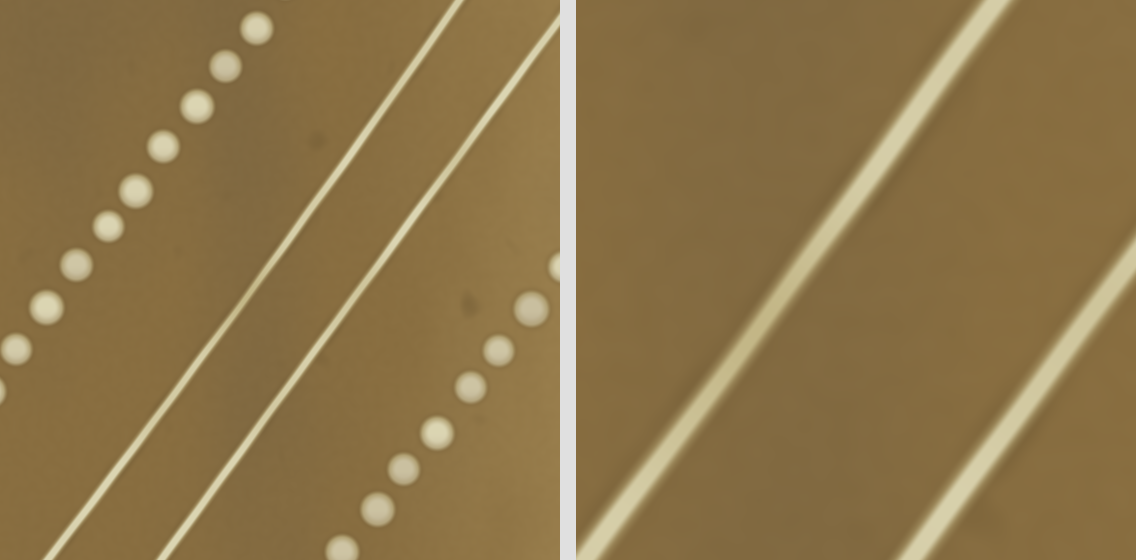
Left, the full canvas; right, a detail of the centre.
Write a Shadertoy shader that draws this pattern.

```glsl
// Two slanted cream lines run between two rows of round beads on a mottled brown ground.
// A rotated frame (along, across) places every mark; hashes vary the beads, and
// gradient noise gives the ground its smudges and the lines their uneven wear.

const vec2 DIRECTION = vec2(0.593, 0.805);      // along the lines, lower left to upper right
const vec2 LINE_OFFSET = vec2(0.068, 0.232);    // across position of each line
const vec2 LINE_BOW = vec2(0.008, -0.001);      // sideways bulge at mid length
const float LINE_HALF_WIDTH = 0.0088;
const vec2 ROW_OFFSET = vec2(-0.198, 0.490);    // across position of each bead row
const vec2 ROW_TILT = vec2(0.004, 0.019);       // sideways drift along each row
const vec2 BEAD_PITCH = vec2(0.0895, 0.0915);
const vec2 BEAD_PHASE = vec2(0.321, 0.3755);
const float BEAD_RADIUS = 0.0300;
const float BEAD_JITTER = 0.006;
const float EDGE_SOFTNESS = 0.0048;

const vec3 GROUND = vec3(0.535, 0.430, 0.250);
const vec3 GROUND_LIGHT = vec3(0.600, 0.495, 0.300);
const vec3 GROUND_GREY = vec3(0.485, 0.400, 0.255);
const vec3 SHADOW = vec3(0.420, 0.335, 0.190);
const vec3 TAN = vec3(0.670, 0.600, 0.410);
const vec3 STRAW = vec3(0.760, 0.710, 0.520);
const vec3 STONE = vec3(0.740, 0.690, 0.570);
const vec3 CREAM = vec3(0.860, 0.835, 0.700);

vec2 hash2(vec2 cell) {
    uvec2 q = uvec2(ivec2(cell)) * uvec2(1597334673u, 3812015801u);
    uint n = (q.x ^ q.y) * 1597334673u;
    n = (n ^ (n >> 15)) * 2246822519u;
    return vec2(n >> 16, n & 65535u) / 65535.0;
}

float gradientDot(vec2 cell, vec2 offset) {
    float angle = 6.2832 * hash2(cell).x;
    return dot(vec2(cos(angle), sin(angle)), offset);
}

float gradientNoise(vec2 p) {
    vec2 i = floor(p), f = p - i;
    vec2 u = f * f * f * (f * (f * 6.0 - 15.0) + 10.0);
    vec2 e = vec2(0.0, 1.0);
    return mix(mix(gradientDot(i, f), gradientDot(i + e.yx, f - e.yx), u.x),
               mix(gradientDot(i + e.xy, f - e.xy), gradientDot(i + 1.0, f - 1.0), u.x), u.y);
}

// Coverage of a shape from its signed distance, never sharper than a pixel
float coverage(float dist) {
    float soft = max(EDGE_SOFTNESS, 0.75 / iResolution.y);
    return 1.0 - smoothstep(-soft, soft, dist);
}

vec3 groundColor(vec2 p) {
    float mottle = gradientNoise(p * vec2(5.0, 2.5) + 3.0) + 0.4 * gradientNoise(p * vec2(13.0, 7.0));
    float light = smoothstep(0.62, 1.08, p.x + 0.15 * mottle);
    float band = exp(-pow((p.x - 0.50 + 0.10 * p.y) / 0.11, 2.0));
    float corner = 0.6 * exp(-8.0 * dot(p - vec2(0.0, 1.0), p - vec2(0.0, 1.0)));
    vec3 color = mix(GROUND, GROUND_LIGHT, light);
    color = mix(color, GROUND_GREY, clamp(0.5 * band + corner + 0.35 * mottle, 0.0, 0.8));
    float specks = smoothstep(0.42, 0.65, gradientNoise(p * vec2(15.0, 10.0) + 41.0));
    color = mix(color, SHADOW, 0.4 * specks);
    return color + 0.008 * gradientNoise(p * 60.0);
}

void drawLine(inout vec3 color, vec2 frame, int k) {
    float seed = 17.0 * float(k);
    float span = (frame.x - 0.66) / 0.62;
    float center = LINE_OFFSET[k] + LINE_BOW[k] * (1.0 - span * span);
    center += 0.0015 * gradientNoise(vec2(frame.x * 9.0, seed));
    float wear = gradientNoise(vec2(frame.x * 7.0, seed + 5.3));
    float thin = exp(-pow((frame.x - 0.60) / 0.16, 2.0)) * (k == 0 ? 1.0 : 0.5);
    float halfWidth = LINE_HALF_WIDTH * (1.0 - 0.18 * thin + 0.12 * wear);
    float dist = abs(frame.y - center);

    // Patchy dark fringe, then the pale stroke
    float patches = smoothstep(-0.2, 0.5, gradientNoise(frame * vec2(14.0, 28.0) + seed));
    color = mix(color, SHADOW, (0.12 + 0.38 * patches) * (1.0 - smoothstep(0.006, 0.023, dist)));
    vec3 core = mix(CREAM, STRAW, clamp(0.15 + 0.6 * thin - 0.7 * wear, 0.0, 1.0));
    vec3 stroke = mix(core, TAN, smoothstep(0.35, 1.1, dist / halfWidth));
    color = mix(color, stroke, coverage(dist - halfWidth));
}

void drawBeads(inout vec3 color, vec2 frame, int k) {
    float id = round((frame.x - BEAD_PHASE[k]) / BEAD_PITCH[k]);
    vec2 cell = vec2(id, 31.0 + float(k));
    vec2 vary = hash2(cell + vec2(0.0, 50.0));
    vec2 center = vec2(BEAD_PHASE[k] + id * BEAD_PITCH[k], ROW_OFFSET[k]);
    center.y += ROW_TILT[k] * (center.x - 0.68);
    center += BEAD_JITTER * (2.0 * hash2(cell) - 1.0);
    vec2 local = frame - center;
    float radius = BEAD_RADIUS * mix(0.93, 1.05, vary.x);
    float dist = length(local);

    // Soft halo, then a bead lit from the upper side
    color = mix(color, SHADOW, 0.35 * (1.0 - smoothstep(0.8, 1.45, dist / radius)));
    float height = dot(local, vec2(DIRECTION.y, -DIRECTION.x)) / radius;
    vec3 face = mix(CREAM, STONE, 0.65 * vary.y * vary.y + 0.35 * smoothstep(0.0, -0.9, height));
    vec3 rim = mix(TAN, STONE, 0.4 * smoothstep(0.3, -0.7, height));
    color = mix(color, mix(face, rim, smoothstep(0.45, 1.05, dist / radius)), coverage(dist - radius));
}

void mainImage(out vec4 fragColor, in vec2 fragCoord) {
    vec2 p = fragCoord / iResolution.y;
    vec2 frame = vec2(dot(p, DIRECTION), dot(p, vec2(DIRECTION.y, -DIRECTION.x)));
    vec3 color = groundColor(p);
    for (int k = 0; k < 2; k++) {
        drawLine(color, frame, k);
        drawBeads(color, frame, k);
    }
    fragColor = vec4(color, 1.0);
}
```
